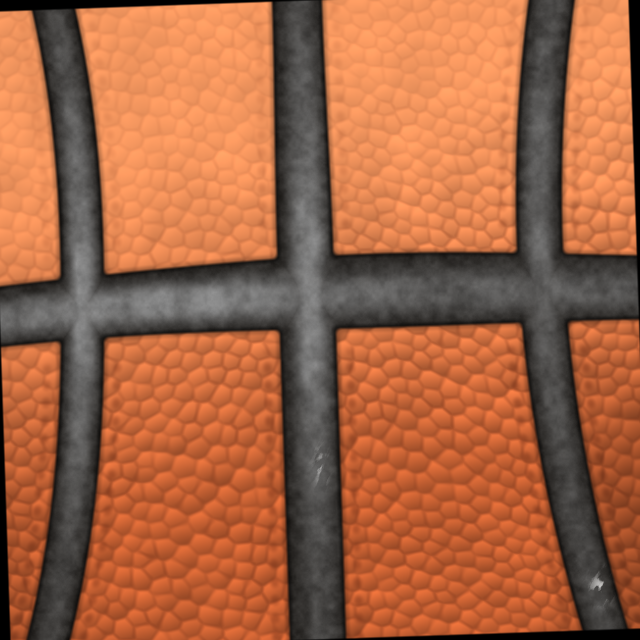
Reproduce this texture procedurally as a three.js fragment shader.

```glsl
#define PEBBLES 35.0
#define JITTER 0.52
#define EDGE 0.003
#define STITCH_GAP 0.028
#define LEATHER_LIGHT vec3(0.965, 0.595, 0.375)
#define LEATHER_DEEP vec3(0.775, 0.375, 0.195)
#define CREVICE vec3(0.47, 0.20, 0.10)
#define RUBBER_DARK vec3(0.165, 0.155, 0.145)
#define RUBBER_LIGHT vec3(0.53, 0.53, 0.53)

varying vec2 vUv;

vec2 hash2(vec2 p) {
  vec3 q = fract(vec3(p.xyx) * vec3(0.1031, 0.1030, 0.0973));
  q += dot(q, q.yzx + 33.33);
  return fract((q.xx + q.yz) * q.zy);
}

float noise(vec2 p) {
  vec2 i = floor(p), f = fract(p);
  f = f * f * (3.0 - 2.0 * f);
  return mix(mix(hash2(i).x, hash2(i + vec2(1, 0)).x, f.x),
             mix(hash2(i + vec2(0, 1)).x, hash2(i + 1.0).x, f.x), f.y);
}

float fbm(vec2 p) {
  float sum = 0.0, gain = 0.5;
  for (int i = 0; i < 4; i++) {
    sum += gain * noise(p);
    p = p * 2.03 + 7.1;
    gain *= 0.5;
  }
  return sum;
}

float bell(float x, float center, float width) {
  float k = (x - center) / width;
  return exp(-k * k);
}

float smoothMin(float a, float b, float k) {
  float h = max(k - abs(a - b), 0.0) / k;
  return min(a, b) - h * h * k * 0.25;
}

// x: crevice distance, y: slope toward the light, blended between neighbours
vec2 pebbles(vec2 p) {
  vec2 cell = floor(p), toSite = vec2(0.0);
  float first = 9.0, second = 9.0, total = 0.0;
  for (int j = -1; j <= 1; j++) {
    for (int i = -1; i <= 1; i++) {
      vec2 c = cell + vec2(i, j);
      vec2 site = c + 0.5 + JITTER * (hash2(c) - 0.5);
      site.x += 0.5 * mod(c.y, 2.0) - 0.25;
      vec2 r = p - site;
      float d = length(r);
      float weight = exp(-14.0 * d);
      toSite += weight * r;
      total += weight;
      second = min(second, max(first, d));
      first = min(first, d);
    }
  }
  return vec2(second - first, dot(toSite / total, vec2(-0.6, 0.8)));
}

// A row of needle dimples beside a seam
float stitches(float seam, float along) {
  vec2 q = vec2(seam - 0.021, (fract(along / STITCH_GAP) - 0.5) * STITCH_GAP);
  return smoothstep(0.011, 0.001, length(q * vec2(1.0, 0.85)));
}

vec3 leather(vec2 p, float seam, float dimples) {
  float t = 1.0 - p.y;
  float relief = mix(0.22, 0.85, smoothstep(0.1, 0.7, t + 0.3 * (p.x - 0.5)));
  vec2 warp = 0.022 * vec2(noise(p * 5.0), noise(p * 5.0 + 9.0));
  vec2 q = mat2(0.97, 0.24, -0.24, 0.97) * (p + warp);
  q.y += 0.018 * sin(p.x * 7.0 + p.y * 3.0);
  vec2 grain = pebbles(q * PEBBLES * vec2(1.0, 1.1));

  float depth = smoothstep(0.15, 0.85, t + 0.12 * (p.x - 0.4));
  vec3 color = mix(LEATHER_LIGHT, LEATHER_DEEP, depth);
  color *= 0.93 + 0.15 * fbm(p * 14.0);
  color *= 1.0 + 0.42 * relief * grain.y;
  float crack = smoothstep(0.36, 0.0, grain.x);
  float patchy = 0.45 + 1.1 * noise(p * 30.0);
  color = mix(color, CREVICE, crack * relief * patchy * 0.30);
  color = mix(color, CREVICE, 0.5 * relief * dimples);

  // Darkening at the outer corners and beside the seams
  color *= 1.0 - 0.22 * smoothstep(0.80, 1.0, p.x) * smoothstep(0.35, 0.9, t);
  color *= 1.0 - 0.12 * smoothstep(0.12, 0.0, p.x) * smoothstep(0.4, 0.9, t);
  return color * mix(0.74, 1.0, smoothstep(0.0, 0.010, seam));
}

void main() {
  vec2 p = vUv;
  float t = 1.0 - p.y;

  // Seam center lines and half widths
  float leftX = 0.129 - 0.27 * pow(abs(t - 0.49), 2.4);
  float midX = 0.464 + 0.033 * t;
  float rightX = 0.842 + 0.222 * (t - 0.3) * (t - 0.3);
  float crossT = 0.449 + 0.046 * pow(1.0 - p.x, 2.5);
  vec4 offset = vec4(p.x - leftX, p.x - midX, p.x - rightX, t - crossT);
  vec4 halfWidth = vec4(0.034, 0.039 + 0.005 * smoothstep(0.0, 0.4, t), 0.036,
                        0.047 + 0.011 * bell(p.x, 0.6, 0.35));
  vec4 d = abs(offset) - halfWidth;
  float upright = min(d.x, min(d.y, d.z));
  float seam = smoothMin(upright, d.w, 0.010);

  // Leather panels with stitching
  float dimples = stitches(upright, t) * smoothstep(0.02, 0.05, d.w);
  vec3 color = leather(p, seam, dimples);

  // Rounded rubber strips with worn highlights
  vec4 across = abs(offset / halfWidth + vec4(0.0, -0.12, 0.0, -0.08));
  vec4 sheen = 1.0 - smoothstep(vec4(0.1), vec4(1.0), across);
  sheen *= vec4(0.26 + 0.68 * bell(t, 0.45, 0.28), 0.32 + 0.64 * bell(t, 0.43, 0.28),
                0.32 + 0.32 * bell(t, 0.32, 0.28), 0.50 + 0.46 * bell(p.x, 0.23, 0.27));
  float shine = max(max(sheen.x, sheen.y), max(sheen.z, sheen.w));
  float wear = fbm(p * vec2(32.0, 24.0));
  vec3 rubber = mix(RUBBER_DARK, RUBBER_LIGHT, clamp(shine * (0.6 + 0.8 * wear), 0.0, 1.0));
  rubber += 0.16 * (fbm(p * 75.0) - 0.47);
  float scuff = bell(p.x, 0.940, 0.018) * bell(p.y, 0.083, 0.024)
              + 0.6 * bell(p.x, 0.501, 0.012) * bell(p.y, 0.27, 0.03);
  vec2 scratch = vec2(p.x - 0.5 * p.y, p.y + 0.5 * p.x);
  rubber += 0.5 * scuff * smoothstep(0.45, 0.7, fbm(scratch * vec2(95.0, 45.0)));
  rubber *= mix(0.42, 1.0, smoothstep(0.0, 0.009, -seam));
  color = mix(rubber, color, smoothstep(-EDGE, EDGE, seam));

  // Slightly turned black border
  float frame = min(min(t - 0.017 + 0.036 * p.x, 0.983 + 0.033 * t - p.x),
                    min(p.x - 0.033 * (t - 0.53), 1.0 - 0.034 * (p.x - 0.5) - t));
  color *= smoothstep(-0.001, EDGE, frame);
  gl_FragColor = vec4(clamp(color, 0.0, 1.0), 1.0);
}
```
